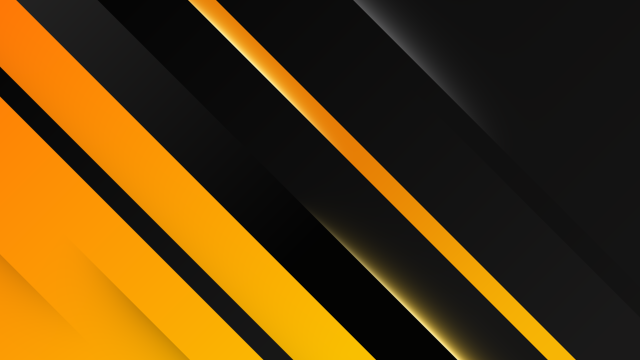
Write a Shadertoy shader that draws this background.

```glsl
// Diagonal edges, measured across the stripes in canvas heights
const float FOLD_OUTER = -0.706;
const float FOLD_INNER = -0.472;
const float GAP_START = -0.268;
const float BAND_START = -0.185;
const float BAND_END = 0.045;
const float PANEL_EDGE = 0.271;
const float STRIP_START = 0.522;
const float STRIP_END = 0.600;
const float SEAM = 0.896;
const float SHEEN_EDGE = 0.981;

// Colours
const vec3 ORANGE_DEEP = vec3(1.00, 0.47, 0.025);
const vec3 ORANGE_GOLD = vec3(0.98, 0.75, 0.005);
const vec3 STRIP_DEEP = vec3(0.90, 0.48, 0.02);
const vec3 STRIP_GOLD = vec3(0.97, 0.71, 0.02);
const vec3 GLOW_GOLD = vec3(0.92, 0.72, 0.12);
const vec3 GLOW_CORE = vec3(1.00, 0.96, 0.72);
const vec3 SHEEN = vec3(0.29, 0.29, 0.295);
const vec3 CHARCOAL = vec3(1.0, 0.985, 0.98);

// Falloff widths
const float GLOW_WIDTH = 0.038;
const float CORE_WIDTH = 0.010;
const float SHEEN_WIDTH = 0.050;
const float FOLD_WIDTH = 0.070;

// Antialiased step across a diagonal edge
float side(float across, float edge) {
    float pixel = 1.0 / iResolution.y;
    return smoothstep(-pixel, pixel, across - edge);
}

// One at the edge, fading to zero with distance on its positive side
float falloff(float dist, float width) {
    return exp(-max(dist, 0.0) / width);
}

// Grey that changes evenly along the stripe
vec3 charcoal(float startGrey, float endGrey, float amount) {
    return CHARCOAL * mix(startGrey, endGrey, clamp(amount, 0.0, 1.0));
}

// Soft shadow on the lower left of a paper fold
float foldShadow(float across, float edge) {
    return (1.0 - side(across, edge)) * falloff(edge - across, FOLD_WIDTH);
}

void mainImage(out vec4 fragColor, in vec2 fragCoord) {
    vec2 p = fragCoord / iResolution.y;
    float across = p.x + p.y - 1.0;
    float along = p.x + 1.0 - p.y;

    // Orange sheet with two folds
    vec3 orange = mix(ORANGE_DEEP, ORANGE_GOLD, clamp(along / 1.95, 0.0, 1.0));
    float outerFade = 1.0 - smoothstep(0.70, 1.25, along);
    float innerFade = smoothstep(0.80, 1.30, along);
    float shadow = 0.15 * outerFade * foldShadow(across, FOLD_OUTER)
                 + 0.20 * innerFade * foldShadow(across, FOLD_INNER);
    vec3 color = orange * (1.0 - shadow);

    // Dark gap and wide orange band
    color = mix(color, charcoal(0.015, 0.09, along / 1.7), side(across, GAP_START));
    float bandShade = 1.0 - 0.06 * falloff(across - BAND_START, 0.06);
    color = mix(color, orange * bandShade, side(across, BAND_START));

    // Dark panels
    color = mix(color, charcoal(0.14, 0.01, along / 1.55), side(across, BAND_END));
    vec3 panel = charcoal(0.018, 0.085, (along - 0.3) / 1.9);
    float glow = smoothstep(1.35, 2.15, along);
    float beyond = across - PANEL_EDGE;
    panel += GLOW_GOLD * glow * falloff(beyond, GLOW_WIDTH);
    panel = mix(panel, GLOW_CORE, glow * falloff(beyond, CORE_WIDTH));
    color = mix(color, panel, side(across, PANEL_EDGE));

    // Thin strip with a lit left edge
    vec3 strip = mix(STRIP_DEEP, STRIP_GOLD, smoothstep(1.2, 2.55, along));
    float lit = smoothstep(0.35, 0.75, along) * (1.0 - smoothstep(0.90, 1.45, along));
    float inside = across - STRIP_START;
    strip = mix(strip, vec3(1.0, 0.78, 0.15), lit * falloff(inside, 0.030));
    strip = mix(strip, GLOW_CORE, lit * falloff(inside, 0.012));
    color = mix(color, strip, side(across, STRIP_START));

    // Right panels, faint seam and grey sheen
    vec3 right = charcoal(0.035, 0.10, (along - 0.6) / 2.0);
    float seamFade = smoothstep(1.3, 2.2, along);
    right *= 1.0 - 0.22 * seamFade * side(across, SEAM);
    vec3 corner = charcoal(0.055, 0.080, (along - 0.9) / 1.6);
    float sheenFade = 1.0 - smoothstep(1.10, 1.90, along);
    corner += SHEEN * sheenFade * falloff(across - SHEEN_EDGE, SHEEN_WIDTH);
    right = mix(right, corner, side(across, SHEEN_EDGE));
    color = mix(color, right, side(across, STRIP_END));

    fragColor = vec4(clamp(color, 0.0, 1.0), 1.0);
}
```
